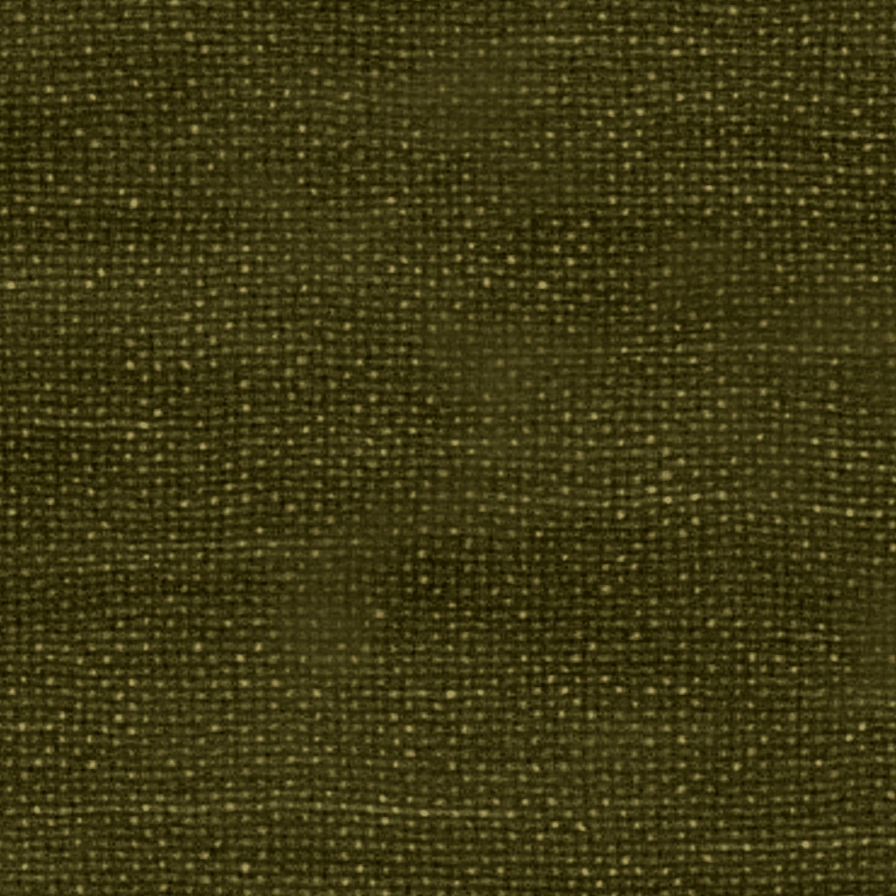
Reproduce this texture procedurally as a three.js fragment shader.

```glsl
// Coarse olive plain-weave cloth with pale knots, slubbed rows and worn patches.
#define WARP_COUNT 64.0
#define WEFT_COUNT 78.0
#define SHADOW_COLOR vec3(0.16, 0.14, 0.01)
#define LIGHT_COLOR vec3(0.53, 0.50, 0.29)
#define THREAD_WOBBLE 0.3
#define KNOT_GAIN 0.92
#define SLUB_GAIN 0.22
#define FIBRE_GAIN 0.62
#define CLOUD_GAIN 0.20
#define WEAR_AMOUNT 0.5
#define HOLE_CHANCE 0.12

varying vec2 vUv;

float hash(vec2 p) {
  return fract(sin(dot(p, vec2(127.1, 311.7))) * 43758.5453);
}

float noise(vec2 p) {
  vec2 i = floor(p);
  vec2 f = fract(p);
  f = f * f * (3.0 - 2.0 * f);
  return mix(mix(hash(i), hash(i + vec2(1.0, 0.0)), f.x),
             mix(hash(i + vec2(0.0, 1.0)), hash(i + vec2(1.0, 1.0)), f.x), f.y);
}

float fbm(vec2 p) {
  float sum = 0.0;
  float gain = 0.5;
  for (int i = 0; i < 4; i++) {
    sum += gain * noise(p);
    p = p * 2.03 + 17.3;
    gain *= 0.5;
  }
  return sum / 0.9375;
}

// Squared cosine ridge, zero at both edges of a thread
float ridge(float x) {
  float c = cos(3.14159 * x);
  return c * c;
}

void main() {
  vec2 uv = vUv;

  // Thread grid, bent slowly and ruffled a little
  vec2 bend = vec2(noise(uv * vec2(9.0, 6.0)), noise(uv * vec2(6.0, 9.0) + 40.0)) - 0.5;
  vec2 ruffle = vec2(noise(uv * 60.0 + 5.0), noise(uv * 55.0 + 90.0)) - 0.5;
  vec2 grid = uv * vec2(WARP_COUNT, WEFT_COUNT) + THREAD_WOBBLE * (3.0 * bend + ruffle);
  vec2 cell = floor(grid);
  vec2 local = fract(grid) - 0.5;
  float warpOver = mod(cell.x + cell.y, 2.0);

  // Ridges of the crossing threads
  float weft = ridge(local.y);
  float warp = ridge(local.x);
  float rowGain = 0.8 + 0.4 * hash(vec2(cell.y, 3.0));
  float weave = 0.30 * weft * rowGain * (0.55 + 0.45 * (1.0 - warpOver) * warp);
  weave += 0.11 * warp * (0.4 + 0.6 * warpOver * weft);

  // Pale knots where the warp passes over, uneven in size and brightness
  vec2 jitter = vec2(hash(cell + 11.0), hash(cell + 23.0)) - 0.5;
  float size = 0.85 + 0.35 * hash(cell + 37.0);
  vec2 offset = (local - 0.12 * jitter) / (vec2(0.29, 0.40) * size);
  float bright = hash(cell + 51.0);
  float knot = exp(-1.6 * dot(offset, offset)) * smoothstep(0.0, 0.25, weft);
  knot *= warpOver * (0.4 + 0.7 * bright * bright) * rowGain;

  // Slubs: thicker, lighter stretches along single rows
  float stretch = noise(vec2(uv.x * 5.0 + 9.0 * hash(vec2(cell.y, 7.0)), cell.y * 7.3));
  float slub = smoothstep(0.74, 0.95, stretch) * weft;

  // Worn patches flatten the weave
  float wear = smoothstep(0.56, 0.74, fbm(uv * vec2(4.0, 5.0) + 3.7));
  float contrast = 1.0 - WEAR_AMOUNT * wear;
  float relief = weave + KNOT_GAIN * knot * (1.0 + 0.4 * slub) + SLUB_GAIN * slub;
  float tone = 0.025 + mix(0.23, relief, contrast);

  // Fine fibres and broad fading
  float fibre = 0.5 * noise(uv * vec2(190.0, 330.0)) + 0.5 * noise(uv * vec2(370.0, 240.0) + 70.0);
  tone += FIBRE_GAIN * (fibre - 0.5) * (0.3 + 0.7 * contrast) * (0.7 + 0.6 * weft);
  tone += CLOUD_GAIN * (fbm(uv * vec2(3.0, 6.0) + 20.0) - 0.5);
  tone += 0.14 * (fbm(uv * vec2(5.0, 32.0) + 60.0) - 0.5);

  // Small dark holes at some thread corners
  vec2 corner = floor(grid + 0.5);
  float holeDistance = length((grid - corner) * vec2(1.2, 1.0));
  float hole = step(1.0 - HOLE_CHANCE, hash(corner + 83.0));
  tone -= 0.18 * contrast * hole * (1.0 - smoothstep(0.05, 0.30, holeDistance));

  // Tone to colour, with a slight warm tint on the brightest knots
  vec3 color = mix(SHADOW_COLOR, LIGHT_COLOR, clamp(tone, -0.2, 1.25));
  color += vec3(0.03, 0.01, 0.0) * knot * bright;
  gl_FragColor = vec4(clamp(color, 0.0, 1.0), 1.0);
}
```
